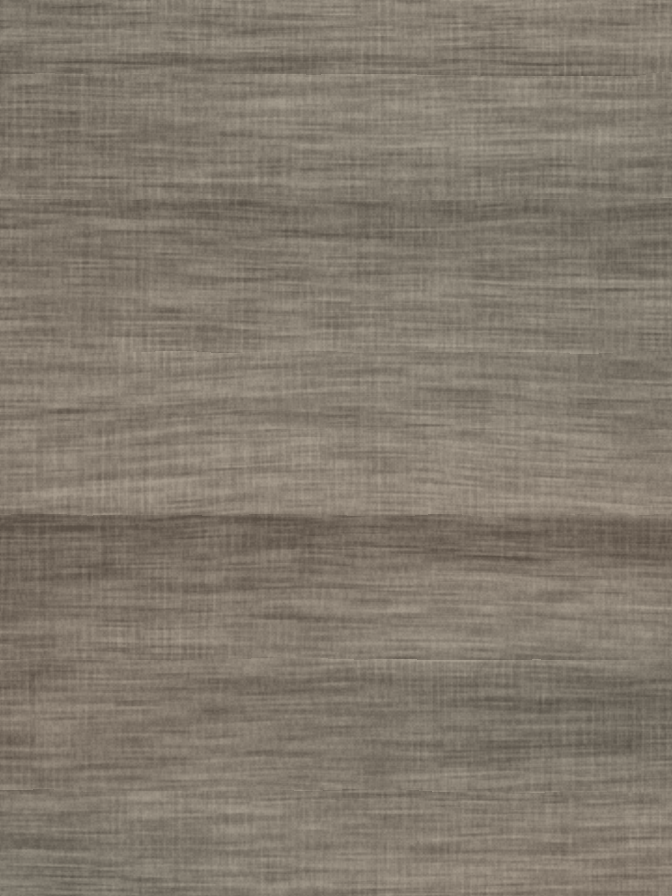
Give the GLSL for this texture, as a Shadertoy shader.

```glsl
// Grey-brown oak veneer: stacked horizontal boards with fine grain and faint vertical saw marks.

const vec3 DARK_OAK = vec3(0.405, 0.372, 0.330);
const vec3 PALE_OAK = vec3(0.585, 0.550, 0.498);
const vec3 WARM_TINT = vec3(0.008, -0.003, -0.004);
const int BOARDS = 7;

// Board limits measured from the top, and tone at each board's upper and lower side.
const float EDGES[8] = float[](-0.06, 0.085, 0.225, 0.395, 0.577, 0.738, 0.885, 1.04);
const float UPPER[7] = float[](0.50, 0.46, 0.36, 0.50, 0.24, 0.42, 0.66);
const float LOWER[7] = float[](0.56, 0.62, 0.62, 0.68, 0.64, 0.52, 0.58);

float hash(vec2 p) {
    vec3 q = fract(vec3(p.xyx) * 0.1031);
    q += dot(q, q.yzx + 33.33);
    return fract((q.x + q.y) * q.z);
}

// Smooth value noise from -1 to 1.
float noise(vec2 p) {
    vec2 cell = floor(p);
    vec2 f = fract(p);
    f = f * f * (3.0 - 2.0 * f);
    float low = mix(hash(cell), hash(cell + vec2(1.0, 0.0)), f.x);
    float high = mix(hash(cell + vec2(0.0, 1.0)), hash(cell + vec2(1.0, 1.0)), f.x);
    return 2.0 * mix(low, high, f.y) - 1.0;
}

// Returns the tone of the board at this depth, and its index as a seed.
vec2 boardTone(float depth, float softness) {
    vec2 board = vec2(UPPER[0], 0.0);
    for (int i = 0; i < BOARDS; i++) {
        float along = smoothstep(EDGES[i], EDGES[i + 1], depth);
        float inside = smoothstep(-softness, softness, depth - EDGES[i]);
        board.x = mix(board.x, mix(UPPER[i], LOWER[i], along), inside);
        if (depth > EDGES[i]) board.y = float(i);
    }
    return board;
}

// Streaks at several widths, following gently bent fibres.
float grain(vec2 p, float seed) {
    vec2 q = p + vec2(seed * 7.3, seed * 3.1);
    q.y += 0.016 * noise(q * vec2(2.6, 5.0)) + 0.002 * noise(q * vec2(11.0, 24.0));
    float wide = noise(q * vec2(1.4, 24.0));
    float medium = noise(q * vec2(4.0, 85.0));
    float narrow = noise(q * vec2(9.0, 170.0) + 2.3);
    float fine = noise(q * vec2(22.0, 330.0) + 5.7);
    return 0.23 * wide + 0.15 * medium + 0.18 * narrow + 0.30 * fine;
}

// Short thin dark pores, denser in some bands than in others.
float pores(vec2 p) {
    p.y += 0.006 * noise(p * vec2(4.0, 9.0));
    float dash = noise(p * vec2(26.0, 270.0) + 31.0);
    float density = 0.6 + 0.4 * noise(p * vec2(2.0, 17.0) + 8.0);
    return density * smoothstep(0.25, 0.7, dash);
}

// Thin uneven vertical scratches, broken up by the fibres they cross.
float sawMarks(vec2 p, float seed) {
    float drift = 1.6 * noise(vec2(p.x * 9.0, p.y * 1.2 + seed));
    float ridges = smoothstep(0.2, 1.0, cos(6.2832 * (p.x * 105.0 + drift))) - 0.28;
    float scratches = noise(vec2(p.x * 260.0, p.y * 10.0 + seed * 4.0));
    float broken = noise(p * vec2(300.0, 150.0));
    float presence = 0.6 + 0.4 * noise(p * vec2(30.0, 45.0) + 4.0);
    float patches = 0.25 + 0.75 * smoothstep(-0.6, 0.7, noise(p * vec2(4.0, 7.0) + seed));
    return patches * presence * (0.20 * ridges + 0.18 * scratches) + 0.14 * broken;
}

// Light falls off towards the left and the lower corners.
float lighting(vec2 uv) {
    vec2 offset = (uv - vec2(0.58, 0.55)) * vec2(1.1, 0.8);
    return 0.06 - 0.42 * dot(offset, offset);
}

void mainImage(out vec4 fragColor, in vec2 fragCoord) {
    vec2 uv = fragCoord / iResolution.xy;
    vec2 p = vec2(uv.x * 0.75, uv.y);

    float wobble = 0.003 * noise(vec2(p.x * 5.0, 2.0)) + 0.002 * noise(p * vec2(20.0, 200.0));
    vec2 board = boardTone(1.0 - uv.y + wobble, mix(0.003, 0.009, uv.x));

    float tone = board.x + 0.05;
    tone += grain(p, board.y);
    tone -= 0.26 * pores(p);
    tone += sawMarks(p, board.y);
    tone += 0.13 * noise(p * 480.0);
    tone += lighting(uv);

    vec3 color = mix(DARK_OAK, PALE_OAK, clamp(tone, -0.3, 1.3));
    color += WARM_TINT * noise(vec2(p.x * 1.5, p.y * 5.0));
    fragColor = vec4(color, 1.0);
}
```
